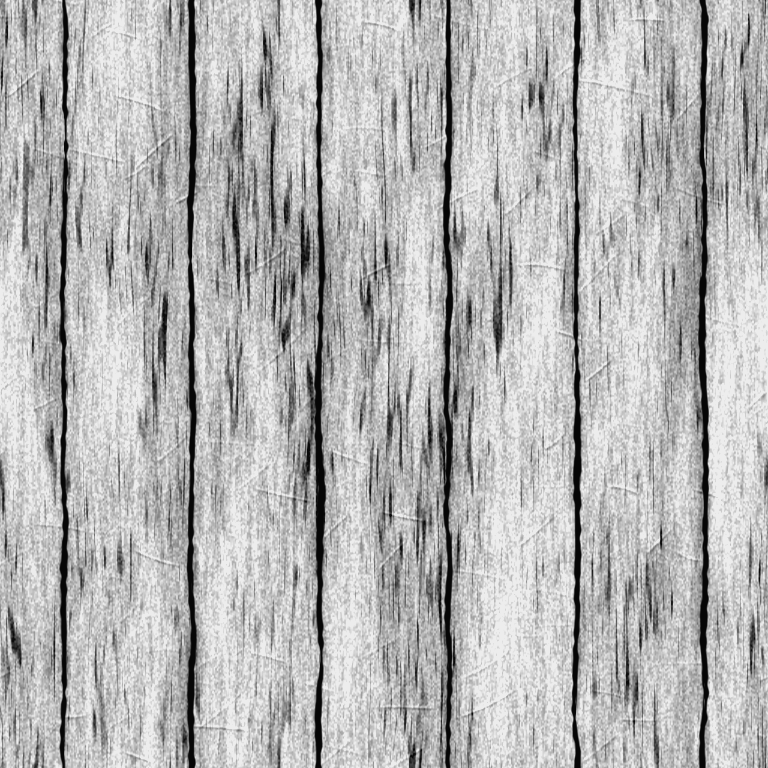
Write a WebGL 2 fragment shader that draws this texture.

```glsl
#version 300 es
precision highp float;

uniform vec2 u_resolution;
out vec4 fragColor;

const float PLANKS = 6.0;
const float GAP_HALF_WIDTH = 0.0034;
const float GAP_WOBBLE = 0.005;
const float GAP_ROUGHNESS = 0.0026;
const float SHADOW_REACH = 0.006;
const float SCRATCH_CELLS = 10.0;
const float SCRATCH_WIDTH = 0.0021;
const float SCRATCH_DEPTH = 0.42;
const float STREAK_DEPTH = 0.58;
const float SPECKLE = 0.28;
const float WOOD_TONE = 0.805;
const float WOOD_LIGHTEST = 0.93;
const vec3 GAP_COLOR = vec3(0.025);

// Integer hash: three independent values in 0..1
vec3 hash3(vec2 cell, float seed) {
  uvec3 v = uvec3(ivec3(cell, seed)) * 1664525u + 1013904223u;
  v.x += v.y * v.z; v.y += v.z * v.x; v.z += v.x * v.y;
  v ^= v >> 16u;
  v.x += v.y * v.z; v.y += v.z * v.x; v.z += v.x * v.y;
  return vec3(v >> 8u) / 16777216.0;
}

// One vertical strand of noise, shifted at random along its length
float strand(float column, float y, vec2 cells, float seed) {
  float c = mod(column, cells.x);
  float t = (y + hash3(vec2(c, 0.0), seed + 50.0).x) * cells.y;
  float row = floor(t);
  float a = hash3(vec2(c, mod(row, cells.y)), seed).x;
  float b = hash3(vec2(c, mod(row + 1.0, cells.y)), seed).x;
  return mix(a, b, smoothstep(0.0, 1.0, t - row));
}

// Tiling noise blended from neighbouring strands
float noise(vec2 uv, vec2 cells, float seed) {
  float x = uv.x * cells.x;
  float column = floor(x);
  return mix(strand(column, uv.y, cells, seed),
             strand(column + 1.0, uv.y, cells, seed),
             smoothstep(0.0, 1.0, x - column));
}

// Embossed profile of a tapered, slightly bent scratch
float scratch(vec2 p, float angle, float halfLength, float bend) {
  vec2 dir = vec2(cos(angle), sin(angle));
  float along = dot(p, dir) / halfLength;
  float across = dot(p, vec2(-dir.y, dir.x)) + bend * along * along;
  float n = across / SCRATCH_WIDTH;
  return n * exp(-n * n) * (1.0 - smoothstep(0.55, 1.0, abs(along)));
}

// Shallow and diagonal scratches scattered over a tiling grid
float scratches(vec2 uv) {
  vec2 home = floor(uv * SCRATCH_CELLS);
  float relief = 0.0;
  for (int k = 0; k < 18; k++) {
    int n = k / 2;
    float kind = float(k % 2);
    vec2 cell = home + vec2(n % 3, n / 3) - 1.0;
    vec2 wrapped = mod(cell, SCRATCH_CELLS);
    vec3 place = hash3(wrapped, 20.0 + kind);
    vec3 shape = hash3(wrapped, 30.0 + kind);
    vec2 center = (cell + place.xy) / SCRATCH_CELLS;
    float angle = mix(-0.15, 0.65, kind) + (shape.x - 0.5) * 0.4;
    float halfLength = mix(0.018, 0.05, shape.y);
    float strength = place.z * place.z;
    relief += strength * scratch(uv - center, angle, halfLength, (shape.z - 0.5) * 0.008);
  }
  return relief;
}

// Grey level of the weathered grain
float woodTone(vec2 uv) {
  vec2 g = uv + vec2(0.006 * (noise(uv, vec2(18.0, 8.0), 1.0) - 0.5), 0.0);
  float stain = 0.6 * noise(g, vec2(20.0, 4.0), 2.0) + 0.4 * noise(g, vec2(46.0, 9.0), 3.0) - 0.5;
  float fibre = 0.4 * noise(g, vec2(190.0, 14.0), 4.0) + 0.35 * noise(g, vec2(360.0, 32.0), 5.0)
              + 0.25 * noise(g, vec2(500.0, 110.0), 6.0) - 0.5;
  float threshold = 0.74 - 0.45 * stain;
  float streak = smoothstep(threshold, threshold + 0.3, noise(g, vec2(230.0, 18.0), 7.0));
  float hair = smoothstep(threshold, threshold + 0.3, noise(g, vec2(410.0, 26.0), 8.0));
  float speckle = noise(uv, vec2(512.0, 340.0), 9.0) - 0.5;
  return WOOD_TONE - 0.3 * stain + 0.4 * fibre + SPECKLE * speckle
       - STREAK_DEPTH * max(streak, 0.6 * hair);
}

void main() {
  vec2 uv = gl_FragCoord.xy / u_resolution;
  float pixel = 1.0 / min(u_resolution.x, u_resolution.y);

  // Nearest gap and position across the plank
  float s = uv.x * PLANKS - 0.5;
  float seam = floor(s + 0.5);
  vec2 seamUv = vec2(seam / PLANKS, uv.y);
  float wobble = GAP_WOBBLE * (noise(seamUv, vec2(PLANKS, 14.0), 10.0) - 0.5);
  float gapDistance = abs((s - seam) / PLANKS + wobble);
  float side = step(seam, s);
  float rough = noise(seamUv, vec2(PLANKS, 90.0), 11.0 + side) - 0.5;
  float swell = mix(0.7, 1.3, noise(seamUv, vec2(PLANKS, 9.0), 13.0));
  float halfWidth = GAP_HALF_WIDTH * swell + GAP_ROUGHNESS * rough;

  // Wood, with one shaded side per plank
  vec3 plank = hash3(vec2(mod(floor(s), PLANKS), 0.0), 14.0);
  float across = plank.x < 0.5 ? fract(s) : 1.0 - fract(s);
  float tone = woodTone(uv) - 0.13 * plank.y * smoothstep(0.5, 1.0, across);
  tone += SCRATCH_DEPTH * scratches(uv);
  float shadow = exp(-max(gapDistance - halfWidth, 0.0) / SHADOW_REACH);
  tone -= 0.3 * shadow * noise(uv, vec2(180.0, 24.0), 15.0);

  // Dark gap over the planks
  vec3 wood = vec3(clamp(tone, 0.04, WOOD_LIGHTEST));
  float soft = max(pixel, 0.001);
  float gap = 1.0 - smoothstep(halfWidth - soft, halfWidth + soft, gapDistance);
  fragColor = vec4(mix(wood, GAP_COLOR, gap), 1.0);
}
```
